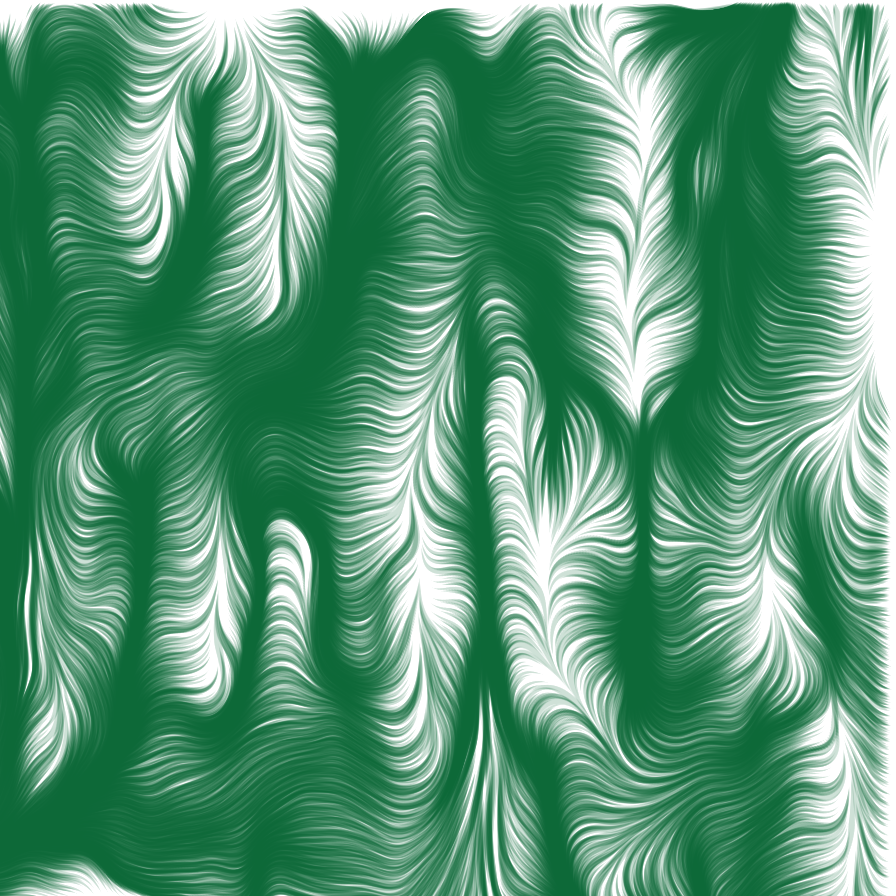
Give the GLSL for this texture, as a WebGL 2 fragment shader.

```glsl
#version 300 es
precision highp float;

uniform vec2 u_resolution;
out vec4 fragColor;

const float PI = 3.14159265;
const float CELL = 0.008;          // spacing of stroke seeds
const float STEP_LENGTH = 0.0032;
const int STEPS = 42;

float hash(vec2 p) {
  vec3 h = fract(vec3(p.xyx) * 0.1031);
  h += dot(h, h.yzx + 33.33);
  return fract((h.x + h.y) * h.z);
}

// Value noise in x, its gradient in yz
vec3 noiseGradient(vec2 p) {
  vec2 cell = floor(p);
  vec2 f = p - cell;
  vec2 u = f * f * (3.0 - 2.0 * f);
  vec2 du = 6.0 * f * (1.0 - f);
  float a = hash(cell);
  float b = hash(cell + vec2(1.0, 0.0));
  float c = hash(cell + vec2(0.0, 1.0));
  float d = hash(cell + vec2(1.0, 1.0));
  float twist = a - b - c + d;
  float value = a + (b - a) * u.x + (c - a) * u.y + twist * u.x * u.y;
  return vec3(value, du * (vec2(b - a, c - a) + twist * u.yx));
}

vec3 octave(vec2 p, vec2 frequency, float amplitude, float shift) {
  vec3 n = noiseGradient(p * frequency + shift);
  return amplitude * vec3(n.x - 0.5, n.yz * frequency);
}

// Flow angle and gradient; upright features come from the stretched lattice
vec3 flowAngle(vec2 p) {
  vec3 angle = octave(p, vec2(5.2, 1.7), 6.5, 41.3);
  angle += octave(p, vec2(12.5, 4.0), 3.8, 87.6);
  angle += octave(p, vec2(29.0, 12.0), 1.2, 13.7);
  angle.x += PI;
  return angle;
}

// Stroke width along its length: a thin start, a full body, a fine tail
float taper(float travelled) {
  float swell = clamp(travelled / 0.06, 0.0, 1.0);
  return swell * (1.0 - smoothstep(0.06, 0.13, travelled));
}

// Coverage at q by one seed's stroke, counted once along the flow
float strokeInk(vec2 q, vec2 cell, vec2 along, float distanceBack,
                float spread, float margin, float pixel) {
  vec2 jitter = vec2(hash(cell + 17.0), hash(cell + 71.0)) - 0.5;
  vec2 seed = (cell + 0.5 + jitter * vec2(0.3, 0.5)) * CELL;
  vec2 offset = q - seed;
  float ahead = dot(offset, along);
  float weight = max(0.0, 1.0 - abs(ahead) / STEP_LENGTH);
  bool outside = seed.x > 0.985 || seed.y > 0.995 || seed.y < -0.01;
  if (outside || weight == 0.0) return 0.0;

  float halfWidth = 0.42 * CELL * margin * taper(max(distanceBack + ahead, 0.0));
  float gap = abs(dot(offset, vec2(-along.y, along.x))) * spread;
  float cover = smoothstep(-pixel, pixel, halfWidth - gap);
  cover *= min(1.0, halfWidth / pixel);
  // Strokes pile up where the flow converges
  float overlap = clamp(halfWidth / (0.8 * CELL * spread), 1.0, 8.0);
  return weight * cover * overlap;
}

// Ink laid by strokes that started upstream of p
float inkDepth(vec2 p, float pixel) {
  float margin = smoothstep(1.0, 0.97, p.x) * smoothstep(1.0, 0.985, p.y);
  float ink = 0.0;
  float logSpread = 0.0;
  vec2 q = p;
  for (int i = 0; i < STEPS; i++) {
    vec3 angle = flowAngle(q);
    vec2 along = vec2(cos(angle.x), sin(angle.x));
    float spread = exp(clamp(logSpread, -6.0, 6.0));
    float distanceBack = float(i) * STEP_LENGTH;

    // The four nearest seeds
    vec2 corner = floor(q / CELL - 0.5);
    for (int k = 0; k < 4; k++) {
      vec2 cell = corner + vec2(k & 1, k >> 1);
      ink += strokeInk(q, cell, along, distanceBack, spread, margin, pixel);
    }

    logSpread += dot(vec2(-along.y, along.x), angle.yz) * STEP_LENGTH;
    q -= along * STEP_LENGTH;
  }
  return ink;
}

void main() {
  vec2 p = gl_FragCoord.xy / u_resolution;
  float pixel = 0.8 / min(u_resolution.x, u_resolution.y);
  float ink = 0.37 * inkDepth(p, pixel);

  // Translucent layers over white paper
  float paper = min(1.0, 1.1 * exp(-pow(ink, 1.15)));
  vec3 green = vec3(0.05, 0.41, 0.22);
  fragColor = vec4(mix(green, vec3(1.0), paper), 1.0);
}
```
